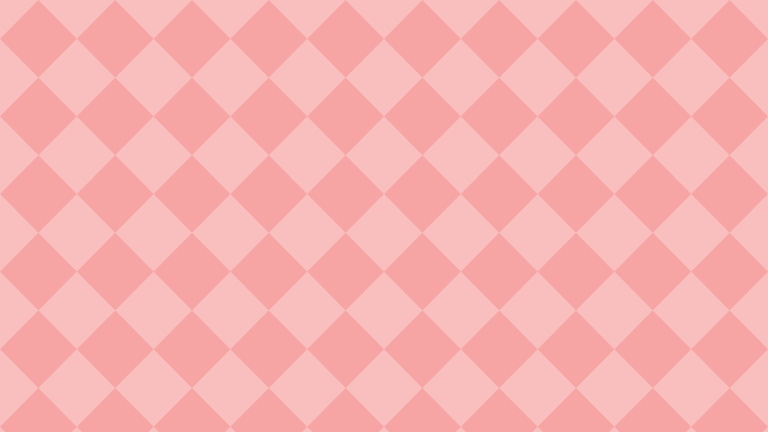
A Shadertoy shader for this pattern:

```glsl
// Checkerboard of rose diamonds standing on their points over pale pink.

// Signed distance to the diamond filling a unit cell, in cell units along x + y.
float diamond(vec2 cell) {
    vec2 fromCentre = abs(fract(cell) - 0.5);
    return fromCentre.x + fromCentre.y - 0.5;
}

void mainImage(out vec4 fragColor, in vec2 fragCoord) {
    // Repeats across and down, counted from the top left corner
    vec2 repeats = vec2(10.0, 5.567);
    vec2 uv = fragCoord / iResolution.xy;
    vec2 cell = vec2(uv.x, 1.0 - uv.y) * repeats;

    // Edge softened over one pixel
    float pixel = length(repeats / iResolution.xy);
    float outside = clamp(diamond(cell) / pixel + 0.5, 0.0, 1.0);

    vec3 rose = vec3(0.967, 0.643, 0.643);
    vec3 palePink = vec3(0.976, 0.75, 0.75);
    fragColor = vec4(mix(rose, palePink, outside), 1.0);
}
```
